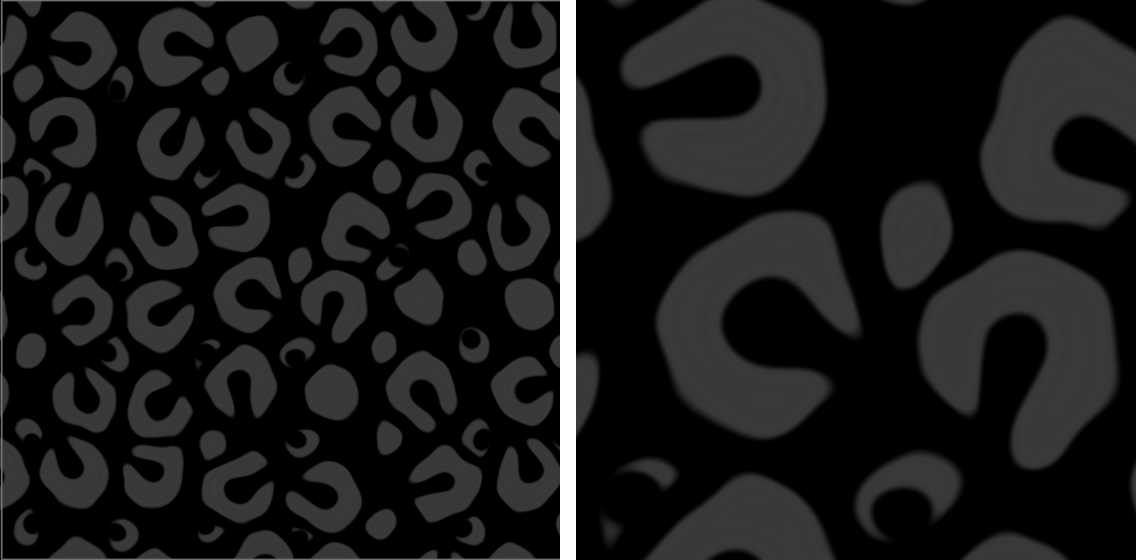
Left: the whole. Right: its middle third, enlarged.
This pattern is drawn by a WebGL 1 fragment shader. Its source:

```glsl
precision highp float;

uniform vec2 u_resolution;

const vec3 BLACK = vec3(0.0, 0.0, 0.008);
const vec3 CHARCOAL = vec3(0.222, 0.222, 0.230);
const vec3 FRAME_GREY = vec3(0.45);
const float CELLS = 6.3;      // large spots along one side
const float HALF_GAP = 0.010; // half the clearance between spots
const float SOFTNESS = 0.0027;

vec2 hash2(vec2 p, float seed) {
  vec2 q = vec2(dot(p, vec2(127.1, 311.7)), dot(p, vec2(269.5, 183.3)));
  return fract(sin(q + seed * 17.3) * 43758.5);
}

vec2 rotate(vec2 p, float angle) {
  float c = cos(angle), s = sin(angle);
  return vec2(c * p.x + s * p.y, c * p.y - s * p.x);
}

float smoothMax(float a, float b, float k) {
  float h = max(k - abs(a - b), 0.0) / k;
  return max(a, b) + h * h * k * 0.25;
}

float gradientAt(vec2 corner, vec2 offset) {
  float angle = 6.2832 * hash2(corner, 5.0).x;
  return dot(vec2(cos(angle), sin(angle)), offset);
}

float gradientNoise(vec2 p) {
  vec2 i = floor(p), f = fract(p);
  vec2 u = f * f * f * (f * (f * 6.0 - 15.0) + 10.0);
  vec2 e = vec2(1.0, 0.0);
  float low = mix(gradientAt(i, f), gradientAt(i + e, f - e), u.x);
  float high = mix(gradientAt(i + e.yx, f - e.yx), gradientAt(i + 1.0, f - 1.0), u.x);
  return mix(low, high, u.y);
}

float ellipse(vec2 p, vec2 radii) {
  return (length(p / radii) - 1.0) * min(radii.x, radii.y);
}

// Capsule whose radius runs from startRadius to endRadius
float taperedSlot(vec2 p, vec2 end, float startRadius, float endRadius) {
  float h = clamp(dot(p, end) / dot(end, end), 0.0, 1.0);
  return length(p - end * h) - mix(startRadius, endRadius, smoothstep(0.0, 0.4, h));
}

// Spot centre and squared radius; a negative weight marks an empty place
vec3 spotSite(vec2 cell, float small) {
  vec2 id = cell + 0.5 * small;
  vec2 jitter = (hash2(id, 1.0) - 0.5) * mix(0.36, 0.16, small);
  vec2 kind = hash2(id, 2.0);
  float largeRadius = kind.x < 0.14 ? 0.050 : mix(0.063, 0.076, kind.y);
  float radius = mix(largeRadius, 0.040, small);
  float weight = small > 0.5 && kind.x < 0.18 ? -1.0 : radius * radius;
  return vec3((id + jitter) / CELLS, weight);
}

// Cuts the keyhole of a rosette or the bite of a crescent
float carve(float body, vec2 p, vec2 id, float small) {
  vec2 kind = hash2(id, 2.0), shape = hash2(id, 3.0), turn = hash2(id, 4.0);
  vec2 q = rotate(p, 6.2832 * turn.x);
  if (small > 0.5) {
    float bite = length(q - vec2(0.013, 0.0)) - 0.017;
    return kind.x < 0.58 ? smoothMax(body, -bite, 0.006) : body;
  }
  vec2 end = vec2(0.11, 0.07 * (turn.y - 0.5));
  float slot = taperedSlot(q - vec2(0.002, 0.0), end,
    mix(0.018, 0.027, shape.x), mix(0.009, 0.017, shape.y));
  return kind.x < 0.14 ? body : smoothMax(body, -slot, 0.014);
}

float leopardSpots(vec2 p) {
  vec2 base = floor(p * CELLS);
  vec3 own = vec3(0.0);
  vec3 ownId = vec3(0.0);
  float nearest = 100.0;

  // Find the spot that owns this point
  for (int k = 0; k < 32; k++) {
    float n = float(k), small = mod(n, 2.0);
    vec2 cell = base + vec2(mod(floor(n / 2.0), 4.0), floor(n / 8.0)) - 1.0;
    vec3 site = spotSite(cell, small);
    vec2 toSite = p - site.xy;
    float power = dot(toSite, toSite) - site.z;
    if (power < nearest) {
      nearest = power;
      own = site;
      ownId = vec3(cell, small);
    }
  }

  // Rounded body, pressed flat where neighbours come close
  vec2 id = ownId.xy + 0.5 * ownId.z;
  vec2 shape = hash2(id, 6.0);
  vec2 local = p - own.xy;
  float radius = sqrt(max(own.z, 0.0001));
  vec2 radii = radius * vec2(0.87, mix(1.0, 1.12, shape.y)) * mix(1.0, 0.72, ownId.z);
  float body = ellipse(rotate(local, (shape.x - 0.5) * 1.6), radii);
  for (int k = 0; k < 32; k++) {
    float n = float(k), small = mod(n, 2.0);
    vec2 cell = base + vec2(mod(floor(n / 2.0), 4.0), floor(n / 8.0)) - 1.0;
    vec3 site = spotSite(cell, small);
    vec2 axis = site.xy - own.xy;
    float span = length(axis);
    if (span > 0.001) {
      float border = (span * span + own.z - site.z) / (2.0 * span);
      body = smoothMax(body, dot(local, axis / span) - border + HALF_GAP, 0.2 * radius);
    }
  }
  return carve(body + 0.009 * gradientNoise(p * 21.0), local, id, ownId.z);
}

void main() {
  float side = min(u_resolution.x, u_resolution.y);
  vec2 p = gl_FragCoord.xy / side;
  vec2 warp = vec2(gradientNoise(p * 13.0), gradientNoise(p * 13.0 + 40.0));
  float d = leopardSpots(p + 0.010 * warp + 3.2);

  // Soft fill with faint contour lines
  float edge = max(SOFTNESS, 0.7 / side);
  vec3 fill = CHARCOAL + 0.004 * sin(d * 700.0);
  vec3 color = mix(fill, BLACK, smoothstep(-edge, edge, d));

  // Hairline along the left, lower and upper borders
  vec2 extent = u_resolution / side;
  float border = min(p.x - 0.002, min(p.y, extent.y - p.y));
  float line = 1.0 - smoothstep(0.0005, 0.0025, abs(border - 0.001));
  gl_FragColor = vec4(mix(color, FRAME_GREY, line), 1.0);
}
```
